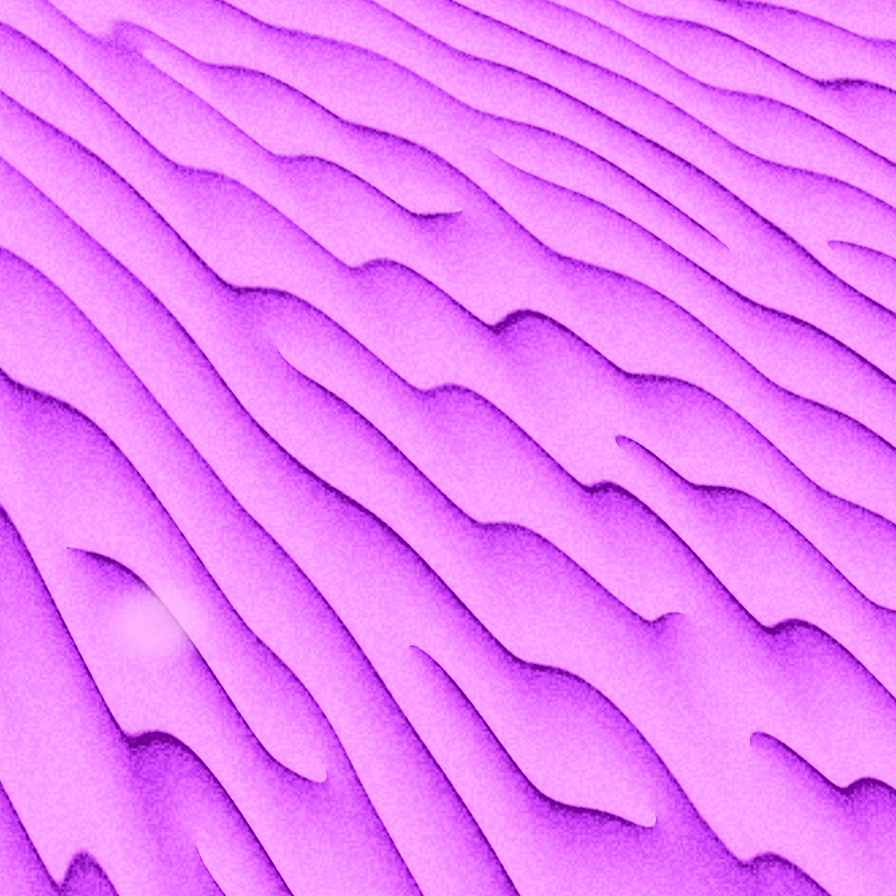
This texture is drawn by a WebGL 2 fragment shader. Its source:

```glsl
#version 300 es
precision highp float;
// Wind-rippled sand in magenta light. Ripples fan out from a vanishing point;
// their phase is bent by scalloped sines and forked by pairs of dislocations,
// then a sawtooth profile shades each one up to a sharp crest, with fine grain.

#define VANISH vec2(-1.155, 1.712)  // point where all crests converge
#define DENSITY 13.1                // ripple count scale
#define FALLOFF 0.6                 // how fast ripples shrink with distance
#define SCALLOP 0.26                // depth of the bulges along a crest
#define MEANDER 0.33                // depth of the slow bends
#define FORKS 9                     // pairs of crest ends
#define CREST_WIDTH 0.0045          // softness of the crest edge
#define GRAIN_CELLS 330.0
#define GRAIN_AMOUNT 0.26
#define GLOW_CENTER vec2(0.175, 0.305)
#define GLOW_RADIUS vec2(0.066, 0.052)

uniform vec2 u_resolution;
out vec4 fragColor;

const float TAU = 6.2831853;

float hash(vec2 p) {
  vec3 q = fract(p.xyx * vec3(0.1031, 0.1030, 0.0973));
  q += dot(q, q.yzx + 33.33);
  return fract((q.x + q.y) * q.z);
}

float valueNoise(vec2 p) {
  vec2 i = floor(p), f = fract(p);
  f = f * f * (3.0 - 2.0 * f);
  return mix(mix(hash(i), hash(i + vec2(1, 0)), f.x),
             mix(hash(i + vec2(0, 1)), hash(i + vec2(1, 1)), f.x), f.y);
}

// Slope of the ray from the vanishing point
float raySlope(vec2 uv) {
  return (VANISH.y - uv.y) / (uv.x - VANISH.x);
}

// x runs along the crests, y counts ripples across them
vec2 ground(vec2 uv) {
  return vec2(uv.x - VANISH.x, DENSITY * pow(raySlope(uv), -FALLOFF));
}

// Bends that turn straight crests into scalloped ones
float bend(vec2 g) {
  float s = sin(g.x * 13.0 + g.y * 0.9 + 1.2 * sin(g.y * 0.8 + g.x * 3.0));
  float bulge = sqrt(s * s + 0.03);
  return SCALLOP * bulge + MEANDER * sin(g.x * 5.0 + g.y * 0.55 + 1.0)
       + 0.045 * sin(g.x * 31.0 + g.y * 2.3);
}

// Each pair inserts one short crest; returns phase shift and core fading
vec2 forks(vec2 g) {
  float shift = 0.0, fade = 1.0;
  for (int i = 0; i < FORKS; i++) {
    float k = float(i);
    vec2 seat = vec2(fract(k * 0.618 + 0.22), (k + 0.5) / float(FORKS));
    vec2 start = (g - ground(seat)) * vec2(6.0, 1.0);
    vec2 end = start - vec2(1.3 + 1.5 * hash(vec2(k, 7.0)), 0.3);
    shift += (atan(start.y, start.x) - atan(end.y, end.x)) / TAU;
    fade *= smoothstep(0.0, 0.3, length(start)) * smoothstep(0.0, 0.3, length(end));
  }
  return vec2(shift, fade);
}

// Darkness across one ripple, from its lit trough to its shaded crest
float profile(float f, float contrast) {
  return 0.03 + 0.33 * f + contrast * pow(f, 4.0) + 0.1 * exp(-12.0 * f);
}

vec3 sandColor(float d) {
  vec3 c = mix(vec3(1.0, 0.69, 1.0), vec3(0.91, 0.42, 1.0), clamp(d / 0.4, 0.0, 1.0));
  c = mix(c, vec3(0.78, 0.22, 0.96), clamp((d - 0.4) / 0.28, 0.0, 1.0));
  return mix(c, vec3(0.44, 0.0, 0.59), clamp((d - 0.68) / 0.32, 0.0, 1.0));
}

void main() {
  vec2 uv = gl_FragCoord.xy / u_resolution.y;
  vec2 g = ground(uv);
  vec2 fork = forks(g);
  float f = fract(g.y - bend(g) + fork.x);

  // Crest width in ripple units, from the slope of the phase
  float s = raySlope(uv);
  float rate = DENSITY * FALLOFF * pow(s, -FALLOFF - 1.0) * sqrt(1.0 + s * s) / g.x;
  float edge = CREST_WIDTH * rate;

  // Shading: paler in the far left, uneven along each crest
  float far = smoothstep(0.2, 1.0, uv.y - 0.4 * uv.x);
  float contrast = mix(0.5, 0.3, far) + 0.1 * sin(g.x * 9.0 + g.y * 1.7);
  contrast *= mix(0.4, 1.0, fork.y);
  float dark = profile(f, contrast);
  dark += 0.4 * contrast * smoothstep(1.0 - 2.5 * edge, 1.0 - edge, f);
  dark = mix(dark, profile(0.0, contrast), smoothstep(1.0 - edge, 1.0, f));

  // Grain, stronger in shade
  float grain = valueNoise(uv * GRAIN_CELLS) - 0.5;
  dark += GRAIN_AMOUNT * grain * (0.5 + dark);

  // Soft pale spot
  vec2 q = (uv - GLOW_CENTER) / GLOW_RADIUS;
  float glow = 1.0 - smoothstep(0.35, 1.15, length(q));
  vec3 color = mix(sandColor(dark), vec3(1.0, 0.74, 0.99), 0.8 * glow);
  fragColor = vec4(color, 1.0);
}
```
